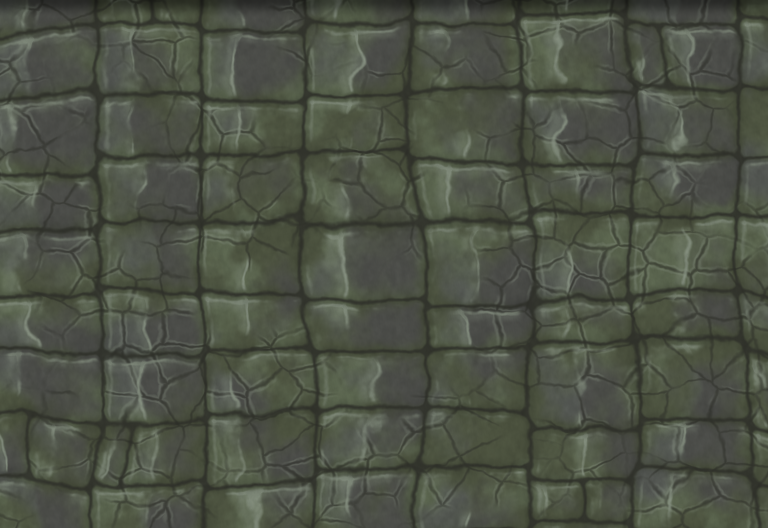
Write a Shadertoy shader that draws this texture.

```glsl
// Mossy, dark stone hide: wobbly columns of rounded blocks with dark seams.
// Each block has a lit left facet, a grey right facet, mossy rims and fine
// cracks, from jittered grid lines, Voronoi borders and value noise.

const float COLUMN_WIDTH = 0.208;   // in canvas heights
const float ROW_HEIGHT   = 0.120;
const float ROW_JITTER   = 0.30;
const float CORNER       = 0.018;
const float SEAM_WIDTH   = 0.0065;
const float CRACK_SCALE  = 15.0;
const float SPLIT_CHANCE = 0.12;
const vec3 SEAM  = vec3(0.185, 0.190, 0.165);
const vec3 GREY  = vec3(0.292, 0.297, 0.282);
const vec3 SLATE = vec3(0.345, 0.365, 0.345);
const vec3 OLIVE = vec3(0.295, 0.322, 0.235);
const vec3 MOSS  = vec3(0.360, 0.405, 0.305);
const vec3 PALE  = vec3(0.520, 0.560, 0.500);

float hash(vec2 p) {
    return fract(sin(dot(p, vec2(127.1, 311.7))) * 43758.5453);
}

vec2 hash2(vec2 p) {
    return vec2(hash(p), hash(p + 37.3));
}

float noise(vec2 p) {
    vec2 i = floor(p), f = fract(p);
    f = f * f * (3.0 - 2.0 * f);
    return mix(mix(hash(i), hash(i + vec2(1, 0)), f.x),
               mix(hash(i + vec2(0, 1)), hash(i + vec2(1, 1)), f.x), f.y);
}

float fbm(vec2 p) {
    float sum = 0.0, amp = 0.5;
    for (int i = 0; i < 4; i++) {
        sum += amp * noise(p);
        p = mat2(1.6, 1.2, -1.2, 1.6) * p + 5.7;
        amp *= 0.5;
    }
    return sum / 0.9375;
}

// Distance to the nearest Voronoi border, in cell units
float crackDistance(vec2 p) {
    vec2 cell = floor(p), nearest = vec2(0.0);
    float best = 9.0, border = 9.0;
    for (int k = 0; k < 9; k++) {
        vec2 g = cell + vec2(k % 3 - 1, k / 3 - 1);
        vec2 r = g + hash2(g) - p;
        if (dot(r, r) < best) { best = dot(r, r); nearest = r; }
    }
    for (int k = 0; k < 25; k++) {
        vec2 g = cell + vec2(k % 5 - 2, k / 5 - 2);
        vec2 r = g + hash2(g) - p, d = r - nearest;
        if (dot(d, d) > 1e-4) border = min(border, dot(0.5 * (r + nearest), normalize(d)));
    }
    return border;
}

// Height of a row seam, in rows
float rowLine(float row, float column) {
    return row + ROW_JITTER * (hash(vec2(row, 91.0)) + hash(vec2(row, column)) - 1.0);
}

float stroke(float d, float width) {
    return 1.0 - smoothstep(0.0, width, abs(d));
}

void mainImage(out vec4 fragColor, in vec2 fragCoord) {
    vec2 p = fragCoord / iResolution.y;
    vec2 broad = vec2(noise(p * 4.0 + 3.0), noise(p * 4.5 + 19.0)) - 0.5;
    vec2 fine = vec2(fbm(p * 22.0), fbm(p * 22.0 + 41.0)) - 0.5;
    vec2 q = p + vec2(0.055, 0.045) * broad + 0.019 * fine + vec2(0.04, 0.02);

    // Find the block and its edges
    float column = floor(q.x / COLUMN_WIDTH);
    float y = q.y / ROW_HEIGHT, row = floor(y);
    if (y < rowLine(row, column)) row -= 1.0;
    else if (y >= rowLine(row + 1.0, column)) row += 1.0;
    vec2 id = vec2(column, row);
    vec2 low = vec2(column * COLUMN_WIDTH, rowLine(row, column) * ROW_HEIGHT);
    vec2 high = vec2(low.x + COLUMN_WIDTH, rowLine(row + 1.0, column) * ROW_HEIGHT);
    float ridgeX = low.x + COLUMN_WIDTH * mix(0.27, 0.52, hash(id + 7.0));
    if (hash(id + 13.0) < SPLIT_CHANCE) {
        if (q.x < ridgeX) high.x = ridgeX; else low.x = ridgeX;
        ridgeX = mix(low.x, high.x, 0.35);
    }
    vec2 halfSize = 0.5 * (high - low);
    vec2 b = abs(q - 0.5 * (low + high)) - halfSize + CORNER;
    float inside = CORNER - length(max(b, 0.0)) - min(max(b.x, b.y), 0.0);

    // Facets and moss
    float patches = fbm(p * 9.0 + 11.0), wear = fbm(p * 17.0 + 29.0);
    float ridge = q.x - ridgeX + 0.028 * (noise(p * 26.0) - 0.5);
    float facet = 1.0 - smoothstep(-0.006, 0.012, ridge);
    float rim = exp(-max(inside, 0.0) / 0.018);
    vec3 color = mix(GREY, SLATE, clamp(0.72 * facet + 0.9 * (patches - 0.42), 0.0, 1.0));
    float growth = smoothstep(0.38, 0.78, patches + 0.30 * rim + 0.08 * facet);
    color = mix(color, mix(OLIVE, MOSS, smoothstep(0.35, 0.68, wear)), 0.85 * growth);

    // Cracks with a pale lip
    vec2 c = (p + 0.025 * fine + 0.03 * broad) * CRACK_SCALE * vec2(0.85, 1.0);
    float crack = crackDistance(c) / CRACK_SCALE;
    float cracked = smoothstep(0.40, 0.60, fbm(p * 7.0 + 53.0));
    color = mix(color, PALE, 0.30 * cracked * stroke(crack - 0.005, 0.004) * smoothstep(0.4, 0.6, wear));
    color = mix(color, SEAM, 0.55 * cracked * stroke(crack, 0.0045));

    // Worn highlights on the ridge, top and left edges
    float worn = smoothstep(0.36, 0.66, wear);
    float shine = 0.75 * stroke(ridge, 0.006) + 0.30 * stroke(ridge + 0.01, 0.018);
    shine += 0.60 * stroke(high.y - q.y - 0.014, 0.006) + 0.25 * stroke(high.y - q.y - 0.02, 0.016);
    shine += 0.40 * stroke(q.x - low.x - 0.016, 0.006);
    color = mix(color, PALE, min(shine, 0.85) * worn * smoothstep(0.004, 0.014, inside));

    // Seams, grain and shaded upper border
    color *= 1.0 - 0.20 * exp(-max(inside, 0.0) / 0.010);
    color = mix(color, SEAM, 0.85 * (1.0 - smoothstep(0.0, SEAM_WIDTH, inside)));
    color *= 1.0 + 0.16 * (fbm(p * vec2(110.0, 80.0)) - 0.5);
    color *= 1.0 - 0.45 * smoothstep(0.965, 1.0, p.y);
    fragColor = vec4(color, 1.0);
}
```
